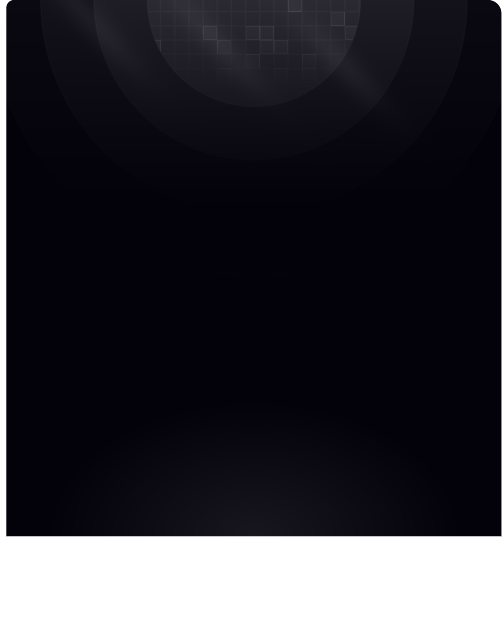
Give the GLSL for this background, as a Shadertoy shader.

```glsl
float hash(vec2 p) {
    return fract(sin(dot(p, vec2(127.1, 311.7))) * 43758.5453);
}

// Signed distance to a box with rounded corners
float roundedBox(vec2 p, vec2 halfSize, float radius) {
    vec2 q = abs(p) - halfSize + radius;
    return length(max(q, 0.0)) + min(max(q.x, q.y), 0.0) - radius;
}

void mainImage(out vec4 fragColor, in vec2 fragCoord) {
    // Height units, measured down from the top centre of the rings
    float pixel = 1.0 / iResolution.y;
    vec2 uv = fragCoord * pixel;
    vec2 p = vec2(uv.x - 0.5058 * iResolution.x * pixel, 1.0 - uv.y);
    float fade = max(1.0 - p.y / 0.335, 0.0);

    vec3 base = vec3(0.01, 0.004, 0.036);
    vec3 tint = vec3(1.0, 0.99, 0.98);

    // Stacked translucent discs with thin rims
    float dist = length(p);
    float light = 0.0;
    for (int i = 0; i < 4; i++) {
        float k = float(i);
        float edge = dist - (k + 2.0) / 12.0;
        light += (0.05 - 0.007 * k) * fade * smoothstep(0.7 * pixel, -0.7 * pixel, edge);
        light += 0.02 * fade * smoothstep(0.002, 0.0, abs(edge));
    }
    light += 0.004 * smoothstep(0.012, 0.0, abs(dist - 0.43))
           * smoothstep(0.15, 0.05, abs(p.x));

    // Slanted soft beams
    for (int i = 0; i < 3; i++) {
        float k = float(i);
        float across = (p.x - 0.88 * p.y + 0.2826 - 0.1667 * k) / 0.03;
        float along = (p.y - 0.035 - 0.03 * k) / 0.075;
        light += 0.045 * exp(-across * across - along * along);
    }

    // Tile grid, limited to the inner disc
    vec2 grid = (p - vec2(-0.1016, 0.0182)) / 0.02214;
    vec2 cell = floor(grid);
    vec2 toLine = 0.5 - abs(fract(grid) - 0.5);
    float line = smoothstep(0.1, 0.0, min(toLine.x, toLine.y));
    float lit = step(0.85, hash(cell + 4.0));
    float inner = smoothstep(pixel, -pixel, dist - 1.0 / 6.0);
    float gridFade = inner * smoothstep(0.15, 0.03, p.y);
    light += gridFade * (line * (0.025 + 0.05 * lit) + 0.025 * lit);

    // Elliptical glow rising from the lower edge
    float glow = max(1.0 - length((p - vec2(0.0, 0.838)) / vec2(0.33, 0.215)), 0.0);
    light += 0.082 * glow;
    vec3 color = base + light * tint;

    // Dark panel on a white page
    float corner = p.y > 0.4 ? 0.0 : (p.x < 0.0 ? 0.012 : 0.021);
    float panel = roundedBox(p - vec2(0.0, 0.419), vec2(0.3868, 0.419), corner);
    color = mix(color, vec3(1.0), smoothstep(-0.5 * pixel, 0.5 * pixel, panel));

    fragColor = vec4(color, 1.0);
}
```
